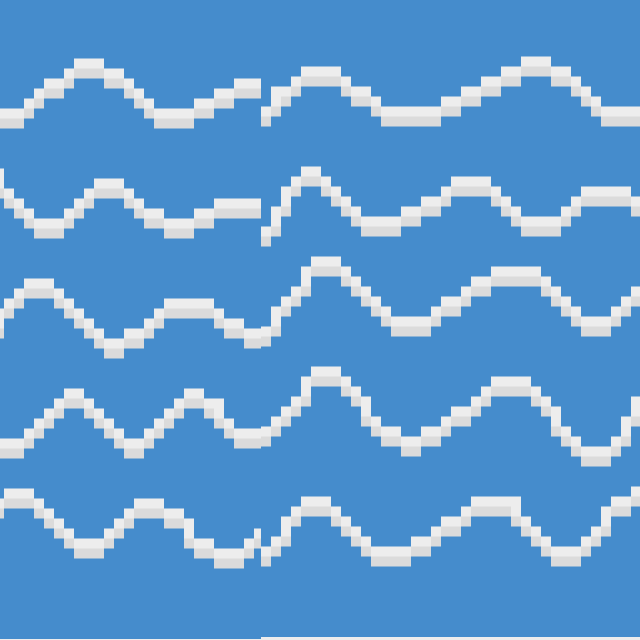
Give the GLSL for this pattern, as a Shadertoy shader.

```glsl
// Five blocky, stair-stepped white waves with grey undersides on blue, in two panels.
const float PI = 3.14159265;
const float CELLS = 64.0;          // blocks across the canvas
const int ROWS = 5;                // waves down the canvas
const vec4 ROW_ENDS = vec4(14.5, 24.5, 35.2, 47.5);   // depths between the waves
const float SEAM = 26.083;         // column where the right panel begins
const float SEAM_DROP = 1.0;       // dip of the first column after the seam
const float WARP = 0.13;           // uneven spacing of the right panel's swells
const vec2 LEFT_SHIFT = vec2(0.417, 0.833);   // block grid offset per panel
const vec2 RIGHT_SHIFT = vec2(0.083, 0.667);
const float LEFT_MARGIN = 0.1;     // pale strip along the bottom edge
const float RIGHT_MARGIN = 0.3;
const vec3 SEA = vec3(0.27, 0.55, 0.80);
const vec3 FOAM = vec3(0.93);
const vec3 SHADE = vec3(0.86);

// Per wave: crest column, half wavelength, mean depth, amplitude (in blocks)
const vec4 LEFT_WAVE[ROWS] = vec4[ROWS](
    vec4(9.3, 8.3, 7.5, 2.5), vec4(11.2, 6.5, 19.0, 2.0),
    vec4(4.1, 7.6, 30.0, 3.0), vec4(7.3, 6.13, 40.5, 2.5),
    vec4(1.9, 6.8, 50.2, 2.3));
const vec4 RIGHT_WAVE[ROWS] = vec4[ROWS](
    vec4(32.0, 10.1, 8.1, 2.2), vec4(31.5, 7.5, 18.7, 2.5),
    vec4(33.0, 8.8, 28.0, 3.0), vec4(33.0, 8.75, 39.0, 3.0),
    vec4(32.0, 8.2, 51.4, 2.6));

// Per wave: change of mean depth and of amplitude per column
const vec2 LEFT_DRIFT[ROWS] = vec2[ROWS](
    vec2(0.06, -0.06), vec2(0.06, -0.08), vec2(0.04, -0.075),
    vec2(-0.02, -0.02), vec2(0.075, 0.0));
const vec2 RIGHT_DRIFT[ROWS] = vec2[ROWS](
    vec2(-0.02, 0.015), vec2(0.025, -0.02), vec2(0.02, -0.02),
    vec2(0.06, 0.03), vec2(0.0, 0.015));

// Depth of the top block, for three neighbouring columns at once
vec3 waveTops(vec3 x, vec4 wave, vec2 drift, bool right) {
    vec3 run = x - wave.x;
    vec3 phase = run / wave.y;
    vec3 depth = wave.z + drift.x * run;
    if (right) {
        phase += WARP * cos(2.0 * PI / 3.0 * (phase - 0.7));
        depth += SEAM_DROP * (1.0 - step(SEAM + 1.0, x));
    }
    depth -= (wave.w + drift.y * run) * cos(PI * phase);
    return floor(depth + 0.5);
}

// Colour at a point in blocks, measured down from the upper left
vec3 seaColor(vec2 p) {
    bool right = p.x >= SEAM;
    if (p.y > CELLS - (right ? RIGHT_MARGIN : LEFT_MARGIN)) return FOAM;

    vec2 shift = right ? RIGHT_SHIFT : LEFT_SHIFT;
    vec2 block = floor(p - shift);
    int row = int(dot(step(ROW_ENDS, vec4(block.y)), vec4(1.0)) + 0.5);
    vec4 wave = LEFT_WAVE[row];
    vec2 drift = LEFT_DRIFT[row];
    if (right) {
        wave = RIGHT_WAVE[row];
        drift = RIGHT_DRIFT[row];
    }

    float x = block.x + shift.x + 0.5;
    vec3 tops = waveTops(x + vec3(-1.0, 0.0, 1.0), wave, drift, right);
    float base = max(tops.y, max(tops.x, tops.z) - 1.0);   // steep steps stretch the foam down
    if (block.y < tops.y || block.y > base + 1.5) return SEA;
    return block.y > base + 0.5 ? SHADE : FOAM;
}

void mainImage(out vec4 fragColor, in vec2 fragCoord) {
    // Four samples per pixel smooth the block edges
    vec3 sum = vec3(0.0);
    for (int i = 0; i < 4; i++) {
        vec2 jitter = 0.5 * vec2(i % 2, i / 2) - 0.25;
        vec2 uv = (fragCoord + jitter) / iResolution.xy;
        sum += seaColor(vec2(uv.x, 1.0 - uv.y) * CELLS);
    }
    fragColor = vec4(0.25 * sum, 1.0);
}
```
